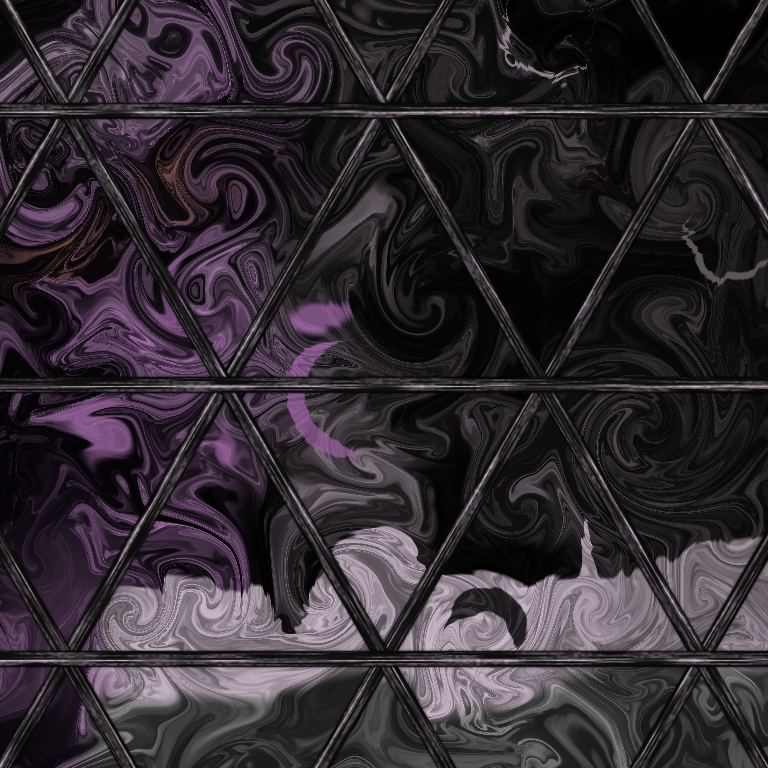
This background is drawn by a WebGL 2 fragment shader. Its source:

```glsl
#version 300 es
precision highp float;
// Dark swirling marble, violet at left and pale along the bottom, behind a triangular metal lattice.
uniform vec2 u_resolution;
out vec4 fragColor;

float hash(vec2 p) {
  return fract(sin(dot(p, vec2(127.1, 311.7))) * 43758.5453);
}

float noise(vec2 p) {
  vec2 i = floor(p), f = fract(p);
  f = f * f * (3.0 - 2.0 * f);
  return mix(mix(hash(i), hash(i + vec2(1, 0)), f.x),
             mix(hash(i + vec2(0, 1)), hash(i + vec2(1, 1)), f.x), f.y);
}

float fbm(vec2 p) {
  float sum = 0.0, amp = 0.5;
  for (int i = 0; i < 5; i++) {
    sum += amp * noise(p);
    p = mat2(1.6, 1.2, -1.2, 1.6) * p + 3.7;
    amp *= 0.5;
  }
  return sum;
}

// Rotate the plane around a centre, fading out at the radius
vec2 twist(vec2 p, vec2 center, float radius, float turn) {
  vec2 d = p - center;
  float k = max(0.0, 1.0 - length(d) / radius);
  k *= k * turn;
  return center + mat2(cos(k), sin(k), -sin(k), cos(k)) * d;
}

// One randomly placed vortex per cell
vec2 vortices(vec2 p, float cells) {
  vec2 cell = floor(p * cells), moved = p;
  for (int y = -1; y <= 1; y++)
    for (int x = -1; x <= 1; x++) {
      vec2 id = cell + vec2(x, y);
      vec2 center = (id + 0.2 + 0.6 * vec2(hash(id), hash(id + 31.0))) / cells;
      moved += twist(p, center, 0.9 / cells, 12.0 * (hash(id + 57.0) - 0.5)) - p;
    }
  return moved;
}

float blob(vec2 p, vec2 center, vec2 size) {
  vec2 d = (p - center) / size;
  return exp(-dot(d, d));
}

float bump(float x, float center, float width) {
  float d = (x - center) / width;
  return exp(-d * d);
}

// Half ring on the facing side, tapering to its ends
float arc(vec2 p, vec2 center, float radius, float width, vec2 facing) {
  vec2 d = p - center;
  float taper = width * smoothstep(-0.2, 0.7, dot(normalize(d), normalize(facing)));
  return smoothstep(taper + 0.001, taper - 0.002, abs(length(d) - radius));
}

void main() {
  vec2 uv = gl_FragCoord.xy / u_resolution;
  vec3 mauve = vec3(1.0, 0.91, 0.99);

  // Flow: large curls, then scattered vortices, then a noise warp
  vec2 p = twist(uv, vec2(0.62, 0.18), 0.13, 4.0);
  p = twist(p, vec2(0.56, 0.60), 0.15, -6.0);
  p = twist(p, vec2(0.84, 0.44), 0.16, 6.0);
  p = twist(p, vec2(0.68, 0.34), 0.11, -5.0);
  p = twist(p, vec2(0.17, 0.20), 0.08, 5.0);
  p = vortices(vortices(vortices(p, 6.0), 11.0), 19.0);
  vec2 warp = vec2(fbm(p * 6.0), fbm(p * 6.0 + 17.0)) - 0.5;
  vec2 q = p + 0.25 * warp;
  vec2 m = mix(uv, p, 0.5) + 0.1 * warp;
  vec2 e = mix(uv, p, 0.1) + 0.05 * warp;

  // Marble tones, from broad to thread-like
  float broad = fbm(q * 7.0 + 4.0);
  float tone = smoothstep(0.28, 0.72, broad);
  float fine = fbm(q * vec2(24.0, 38.0) + broad * 8.0);
  float wisp = smoothstep(0.3, 0.7, fine);
  float strand = 0.5 + 0.5 * sin(90.0 * broad + 12.0 * fine);
  float vein = pow(1.0 - abs(2.0 * noise(q * 19.0 + broad * 5.0) - 1.0), 8.0);

  // Smoky grey ground, dimmer to the right
  float smoke = tone * (0.15 + 0.85 * wisp * (0.6 + 0.4 * strand));
  smoke += 0.4 * vein * wisp * tone;
  vec3 col = mauve * (0.015 + 0.42 * smoke * smoothstep(1.4, 0.4, uv.x));
  col += mauve * 0.3 * blob(m, vec2(0.48, 0.67), vec2(0.06, 0.05)) * wisp;

  // Violet side: near black with bright folds
  float violet = smoothstep(0.44, 0.24, m.x) * (1.0 - 0.75 * blob(uv, vec2(0.06, 0.93), vec2(0.20, 0.16)));
  float sheen = smoothstep(0.25, 0.95, 0.6 * tone + 0.4 * wisp) * (0.65 + 0.35 * strand) + 0.4 * vein * wisp;
  sheen += 0.45 * blob(m, vec2(0.05, 0.19), vec2(0.10));
  col = mix(col, mix(vec3(0.02, 0.01, 0.025), vec3(0.49, 0.34, 0.51), sheen), violet);
  vec3 orchid = vec3(0.52, 0.34, 0.54) * (0.6 + 0.7 * fine);
  float petals = blob(e, vec2(0.42, 0.588), vec2(0.045, 0.018)) + blob(m, vec2(0.26, 0.67), vec2(0.02, 0.06))
               + blob(m, vec2(0.13, 0.44), vec2(0.03, 0.06)) + blob(e, vec2(0.30, 0.41), vec2(0.015, 0.03));
  col = mix(col, orchid, smoothstep(0.35, 0.75, petals));
  col = mix(col, orchid, arc(uv + 0.03 * warp, vec2(0.455, 0.485), 0.07, 0.012, vec2(-1.0, -0.2)));

  // Copper glints
  float copper = blob(m, vec2(0.05, 0.68), vec2(0.06, 0.04)) + blob(m, vec2(0.24, 0.79), vec2(0.05, 0.03))
               + 0.5 * blob(m, vec2(0.78, 0.84), vec2(0.03, 0.11));
  col = mix(col, vec3(0.60, 0.39, 0.31) * (0.1 + strand * wisp), 0.7 * min(copper, 1.0));

  // Black hollows
  float hollow = blob(m, vec2(0.71, 0.95), vec2(0.08, 0.06)) + blob(m, vec2(0.59, 0.37), vec2(0.06, 0.09))
               + blob(e, vec2(0.68, 0.26), vec2(0.10, 0.04)) + blob(m, vec2(0.34, 0.28), vec2(0.05, 0.09))
               + blob(m, vec2(0.90, 0.94), vec2(0.10, 0.07));
  col *= 1.0 - 0.9 * smoothstep(0.2, 0.8, hollow);
  col = mix(col, mauve * 0.55, arc(uv + 0.05 * warp, vec2(0.71, 0.955), 0.063, 0.003, vec2(-0.6, -0.8)));
  col = mix(col, mauve * 0.36, arc(uv + 0.05 * warp, vec2(0.945, 0.69), 0.045, 0.005, vec2(-0.4, -0.9)));

  // Pale crest above a murky grey floor
  float crest = 0.238 - 0.05 * bump(e.x, 0.385, 0.022) + 0.06 * smoothstep(0.75, 1.0, e.x)
              + 0.05 * smoothstep(0.39, 0.46, e.x) * smoothstep(0.56, 0.53, e.x) + 0.04 * bump(e.x, 0.505, 0.033)
              + 0.08 * bump(e.x, 0.768, 0.007) + 0.02 * bump(e.x, 0.62, 0.06);
  float pale = smoothstep(-0.003, 0.003, crest - e.y) * smoothstep(0.10, 0.17, e.x + 0.3 * max(0.0, 0.12 - e.y));
  float grain = clamp(0.3 * tone + 0.7 * wisp + 0.3 * (strand - 0.5), 0.0, 1.0);
  vec3 cream = mauve * mix(0.36, 0.78, grain) * (1.0 - 0.2 * smoothstep(0.68, 0.85, e.x));
  vec3 murk = vec3(0.98, 1.0, 0.98) * (0.05 + 0.55 * (0.35 + 0.65 * tone) * (0.25 + 0.75 * wisp));
  float floorLine = 0.10 - 0.04 * bump(e.x, 0.58, 0.08) + 0.04 * smoothstep(0.7, 0.85, e.x);
  cream = mix(murk, cream, smoothstep(-0.012, 0.012, e.y - floorLine + 0.1 * warp.x));
  cream = mix(cream, mauve * (0.1 + 0.15 * strand * wisp), arc(uv + 0.04 * warp, vec2(0.635, 0.17), 0.05, 0.017, vec2(0.3, 1.0)));
  col = mix(col, cream, pale);

  // Lattice: three families of parallel brushed bars
  vec2 g = (uv - vec2(0.5, 0.142)) / vec2(0.4134, 0.3568);
  vec3 line = vec3(g.y, g.x + 0.5 * g.y, g.x - 0.5 * g.y);
  vec3 across = (fract(line + 0.5) - 0.5) * 0.357;
  vec3 along = vec3(uv.x, dot(uv, vec2(-0.5, 0.866)), dot(uv, vec2(0.5, 0.866)));
  float px = 1.0 / u_resolution.y;
  for (int i = 2; i >= 0; i--) {
    float s = across[i], d = abs(s);
    float brushed = smoothstep(0.2, 0.8, noise(vec2(along[i] * 20.0 + 7.0 * floor(line[i] + 0.5), s * 480.0)));
    float speck = noise(vec2(along[i] * 220.0, s * 400.0));
    float metal = 0.05 + 0.26 * brushed * (0.3 + speck);
    float glint = i == 0 ? bump(s, -0.002, 0.0018) : bump(s, i == 1 ? 0.005 : -0.005, 0.0014);
    metal += 0.42 * glint * (0.2 + 0.8 * brushed);
    metal *= smoothstep(0.011, 0.007, d);
    col *= mix(0.7, 1.0, smoothstep(0.008, 0.015, d));
    col = mix(col, mauve * metal, smoothstep(0.0105 + px, 0.0105 - px, d));
  }
  fragColor = vec4(col, 1.0);
}
```
